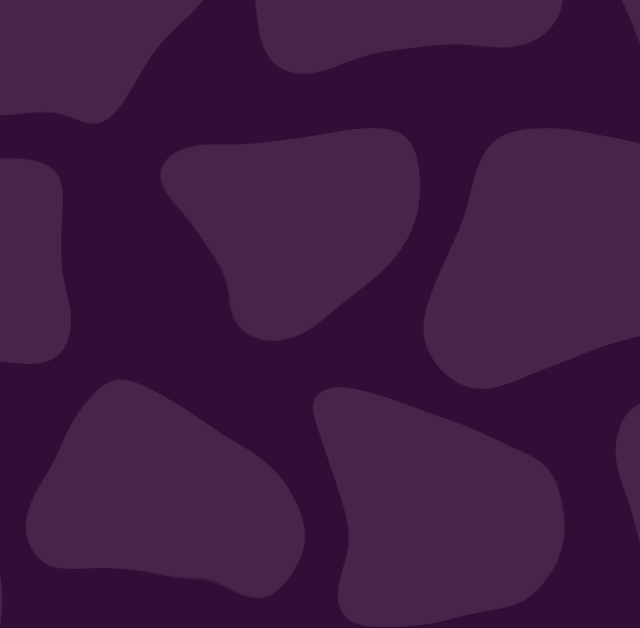
Reproduce this pattern procedurally as a Shadertoy shader.

```glsl
// Large smooth cow-hide patches in muted violet on a dark plum ground.
// Cells of a jittered, slanted lattice are inset and rounded by a soft
// minimum of their border distances, then bent by gradient noise.

const vec3 GROUND = vec3(0.20, 0.05, 0.21);
const vec3 PATCH  = vec3(0.28, 0.145, 0.295);

// Lattice steps, in canvas heights
const mat2 LATTICE = mat2(0.47, 0.0, 0.16, 0.45);
const vec2 LATTICE_ORIGIN = vec2(0.27, 0.14);

// Integer hash: two values in 0..1 for each lattice cell
vec2 hash2(vec2 cell, uint seed) {
    uvec2 h = uvec2(ivec2(cell) + 512) * uvec2(1597u, 3571u) + seed;
    h = h * 1664525u + 1013904223u;
    h.x += h.y * 1664525u;
    h.y += h.x * 1664525u;
    h ^= h >> 16u;
    h.x += h.y * 1664525u;
    h.y += h.x * 1664525u;
    h ^= h >> 16u;
    return vec2(h & 65535u) / 65535.0;
}

// Dot product of a random unit gradient with the offset from its corner
float cornerSlope(vec2 corner, vec2 p, uint seed) {
    float angle = 6.28318 * hash2(corner, seed).x;
    return dot(vec2(cos(angle), sin(angle)), p - corner);
}

float gradientNoise(vec2 p, uint seed) {
    vec2 i = floor(p);
    vec2 f = p - i;
    vec2 u = f * f * f * (f * (f * 6.0 - 15.0) + 10.0);
    vec2 e = vec2(1.0, 0.0);
    float low  = mix(cornerSlope(i, p, seed), cornerSlope(i + e.xy, p, seed), u.x);
    float high = mix(cornerSlope(i + e.yx, p, seed), cornerSlope(i + e.xx, p, seed), u.x);
    return mix(low, high, u.y);
}

vec2 warp(vec2 p, float frequency, float amount) {
    return p + amount * vec2(gradientNoise(p * frequency, 11u),
                             gradientNoise(p * frequency, 47u));
}

// Jittered centre of a lattice cell
vec2 cellCentre(vec2 cell, float jitter) {
    vec2 offset = jitter * (hash2(cell, 5u) - 0.5);
    return LATTICE_ORIGIN + LATTICE * (cell + offset);
}

// Rounded distance from p to the border of the cell that holds it
float cellBorder(vec2 p, float jitter, float rounding) {
    vec2 base = floor(inverse(LATTICE) * (p - LATTICE_ORIGIN) + 0.5);

    // Nearest centre
    vec2 nearest = vec2(9.0);
    for (int j = -2; j <= 2; j++)
    for (int i = -2; i <= 2; i++) {
        vec2 r = cellCentre(base + vec2(i, j), jitter) - p;
        if (dot(r, r) < dot(nearest, nearest)) nearest = r;
    }

    // Soft minimum over the bisectors with all neighbours
    float total = 0.0;
    for (int j = -3; j <= 3; j++)
    for (int i = -3; i <= 3; i++) {
        vec2 r = cellCentre(base + vec2(i, j), jitter) - p;
        vec2 across = r - nearest;
        if (dot(across, across) > 0.0001) {
            float border = dot(0.5 * (r + nearest), normalize(across));
            total += exp(-border / rounding);
        }
    }
    return -rounding * log(total);
}

// Positive inside a patch, negative on the ground
float patchField(vec2 p) {
    float halfGap = 0.049 + 0.055 * gradientNoise(p * 4.3, 83u);
    return cellBorder(warp(p, 3.3, 0.13), 0.5, 0.034) - halfGap;
}

void mainImage(out vec4 fragColor, in vec2 fragCoord) {
    vec2 p = fragCoord / iResolution.y;
    float edge = 0.8 / iResolution.y;
    float cover = smoothstep(-edge, edge, patchField(p));
    fragColor = vec4(mix(GROUND, PATCH, cover), 1.0);
}
```
